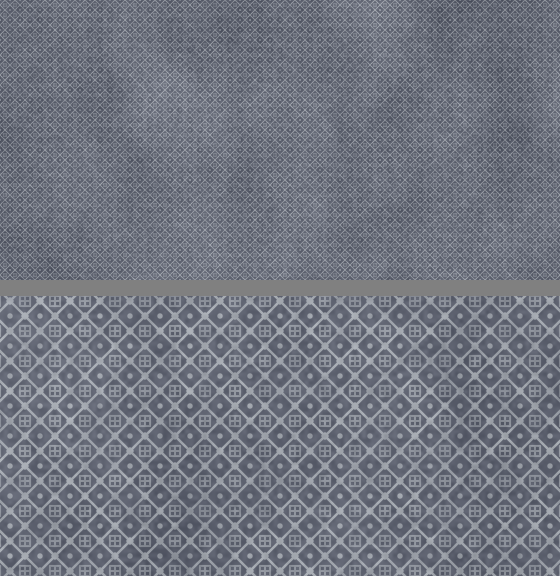
Top: the whole. Bottom: its middle third, enlarged.
This pattern is drawn by a Shadertoy shader. Its source:

```glsl
#define ROWS 28.0
#define LINE_WIDTH 0.080
#define MOTIF_WIDTH 0.065
#define MOTIF_SIZE 0.17
#define NODE_RADIUS 0.09
#define DOT_RADIUS 0.09
#define WEAR 0.135
#define GRAIN 0.075
#define FIELD_COLOR vec3(0.350, 0.367, 0.420)
#define LINE_COLOR vec3(0.640, 0.660, 0.685)

float hash(vec2 p) {
    vec3 h = fract(p.xyx * 0.1031);
    h += dot(h, h.yzx + 33.33);
    return fract((h.x + h.y) * h.z);
}

float valueNoise(vec2 p) {
    vec2 cell = floor(p);
    vec2 f = fract(p);
    f = f * f * (3.0 - 2.0 * f);
    float bottom = mix(hash(cell), hash(cell + vec2(1, 0)), f.x);
    float top = mix(hash(cell + vec2(0, 1)), hash(cell + vec2(1, 1)), f.x);
    return mix(bottom, top, f.y);
}

float fbm(vec2 p) {
    float sum = 0.0;
    float amplitude = 0.5;
    for (int i = 0; i < 5; i++) {
        sum += amplitude * valueNoise(p);
        p = mat2(1.6, 1.2, -1.2, 1.6) * p + 17.3;
        amplitude *= 0.55;
    }
    return sum;
}

// Area coverage of a filled shape and of a thin line around distance zero
float fill(float d, float pixel) {
    return clamp(0.5 - d / pixel, 0.0, 1.0);
}

float stroke(float d, float width, float pixel) {
    return fill(d - 0.5 * width, pixel) - fill(d + 0.5 * width, pixel);
}

float boxDistance(vec2 p, float halfSize) {
    vec2 d = abs(p) - halfSize;
    return length(max(d, 0.0)) + min(max(d.x, d.y), 0.0);
}

// One repeat: diagonal lattice, ringed crossings, divided square and dot
float ornament(vec2 q, float pixel) {
    vec2 a = abs(fract(q) - 0.5);
    float lattice = (a.x + a.y - 0.5) * 0.7071;
    float node = min(length(vec2(0.5 - a.x, a.y)), length(vec2(a.x, 0.5 - a.y)));
    float box = boxDistance(a, MOTIF_SIZE);

    float ink = stroke(lattice, LINE_WIDTH, pixel);
    ink = max(ink, stroke(node - NODE_RADIUS, MOTIF_WIDTH, pixel));

    float divider = stroke(min(a.x, a.y), MOTIF_WIDTH, pixel) * fill(box, pixel);
    float square = max(stroke(box, MOTIF_WIDTH, pixel), divider);
    float center = fill(length(0.5 - a) - DOT_RADIUS, pixel);
    return max(ink, max(0.75 * square, 0.9 * center));
}

void mainImage(out vec4 fragColor, in vec2 fragCoord) {
    vec2 uv = fragCoord / iResolution.y;
    float pixel = ROWS / iResolution.y;
    float ink = ornament(uv * ROWS, pixel);

    // Broad faded patches with soft vertical streaks
    float patches = fbm(uv * vec2(4.0, 3.5) + 5.7) - 0.5;
    float streaks = fbm(uv * vec2(9.0, 2.2) + 31.0) - 0.5;
    float fade = patches + 0.4 * streaks;

    // Uneven printing and fine fibre grain
    float print = mix(0.7, 1.0, valueNoise(uv * 45.0));
    float grain = valueNoise(uv * 190.0) - 0.5;

    vec3 color = mix(FIELD_COLOR, LINE_COLOR, ink * print);
    color += WEAR * fade + GRAIN * grain;
    fragColor = vec4(clamp(color, 0.0, 1.0), 1.0);
}
```
